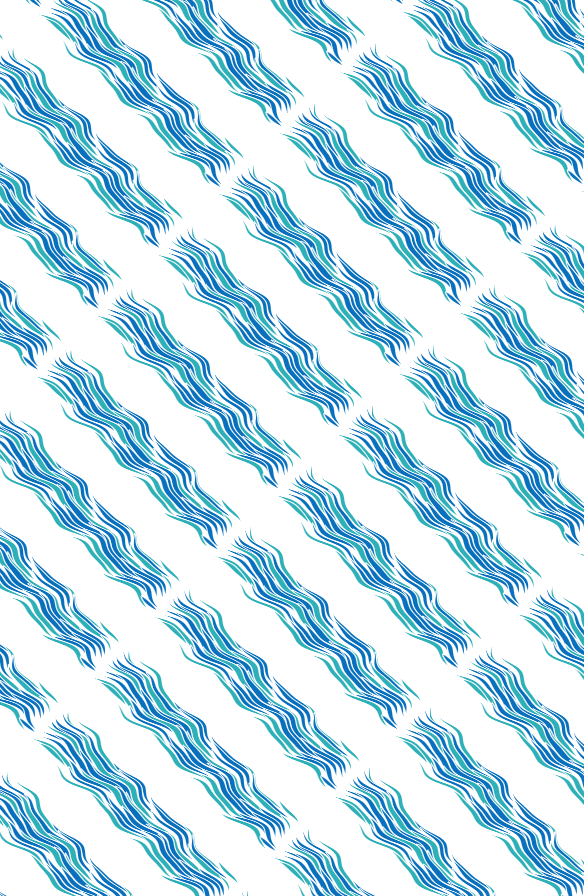
Write a WebGL 1 fragment shader that draws this pattern.

```glsl
precision highp float;
// Diagonal bands of flowing blue and teal brush strands on white, repeated on a slanted grid.

uniform vec2 u_resolution;

const float PI = 3.14159265;
const float CANVAS_HEIGHT = 768.0;          // design units per canvas height
const vec2 GRID_ORIGIN = vec2(200.0, 150.0);
const vec2 PERIOD = vec2(217.8, 73.8);      // along and across the diagonal
const float BAND_LENGTH = 217.0;
const float LANE_GAP = 3.9;
const int HALF_LANES = 4;
const int STROKES = 6;
const float PITCH = 43.0;                   // spacing of strokes along a lane

const vec3 WHITE = vec3(1.0);
const vec3 BLUE = vec3(0.03, 0.44, 0.74);
const vec3 TEAL = vec3(0.18, 0.69, 0.72);

float hash(vec2 cell, float salt) {
  return fract(sin(dot(cell, vec2(12.99, 78.23)) + salt * 37.7) * 4375.85);
}

// Rotates to diagonal axes and folds into one repeat.
vec2 bandSpace(vec2 p, vec2 period) {
  vec2 q = vec2(p.x + p.y, p.y - p.x) * sqrt(0.5);
  q.x = mod(q.x, period.x);
  q.y = mod(q.y + 0.5 * period.y, period.y) - 0.5 * period.y;
  return q;
}

// Sideways sway shared by neighbouring strands.
float sway(vec2 q) {
  float slow = -3.0 * cos((q.x - 30.0) * 2.0 * PI / 56.0 + 0.05 * q.y);
  float fine = 1.0 * sin(q.x * 0.21 + q.y * 0.16);
  return 2.0 + slow + fine;
}

// Signed distance to a stroke tapered at both ends and flared at its start.
float strand(vec2 q, vec2 span, float offset, float flare, float halfWidth) {
  float t = clamp((q.x - span.x) / (span.y - span.x), 0.0, 1.0);
  float centre = offset + flare * (1.0 - t) * (1.0 - t);
  float taper = pow(max(sin(PI * t), 0.0), 0.7);
  float side = abs(q.y - centre) - halfWidth * taper + 0.2;
  return max(side, max(span.x - q.x, q.x - span.y));
}

float coverage(float d, float pixel) {
  return clamp(0.5 - d / pixel, 0.0, 1.0);
}

// Layers one stroke, with a thin white rim that separates it from those below.
vec3 layStrand(vec3 base, vec3 ink, float d, float rim, float pixel) {
  vec3 cleared = mix(base, WHITE, coverage(d - rim, pixel));
  return mix(cleared, ink, coverage(d, pixel));
}

vec3 strandBand(vec2 q, float pixel) {
  vec3 colour = WHITE;
  q.y -= sway(q);
  for (int i = -HALF_LANES; i <= HALF_LANES; i++) {
    float lane = float(i);
    float edge = lane / float(HALF_LANES);
    float stagger = hash(vec2(lane, 3.0), 1.0);
    for (int j = 0; j < STROKES; j++) {
      vec2 id = vec2(lane, float(j));
      // Uneven ends keep the band's outline ragged.
      float first = 1.0 + (3.0 + 10.0 * abs(edge)) * hash(id, 2.0);
      float last = BAND_LENGTH - (5.0 + 18.0 * abs(edge)) * hash(id, 3.0);
      float begin = (float(j) - stagger) * PITCH + 8.0 * hash(id, 4.0);
      float finish = begin + mix(44.0, 62.0, hash(id, 5.0));
      vec2 span = vec2(max(begin, first), min(finish, last));
      float size = span.y - span.x;
      if (size > 8.0) {
        float middle = 1.0 - abs(span.x + span.y - BAND_LENGTH) / BAND_LENGTH;
        float halfWidth = mix(1.2, 2.1, hash(id, 6.0)) + 0.5 * middle * (1.0 - abs(edge));
        halfWidth = min(halfWidth, size * 0.06);
        float flare = 4.5 * edge + 5.0 * (hash(id, 7.0) - 0.5);
        float offset = lane * LANE_GAP + 1.6 * (hash(id, 8.0) - 0.5);
        float d = strand(q, span, offset, flare, halfWidth);
        float tealShare = 0.24 + 0.22 * abs(edge);
        vec3 ink = mix(BLUE, TEAL, step(hash(id, 9.0), tealShare));
        colour = layStrand(colour, ink, d, 0.9, pixel);
      }
    }
  }
  // Loose wisp below the tail.
  float wisp = strand(q, vec2(200.0, 217.0), 11.0, 4.0, 1.4);
  return layStrand(colour, BLUE, wisp, 0.9, pixel);
}

void main() {
  float pixel = CANVAS_HEIGHT / u_resolution.y;
  vec2 p = vec2(gl_FragCoord.x, u_resolution.y - gl_FragCoord.y) * pixel;
  vec2 q = bandSpace(p - GRID_ORIGIN, PERIOD);
  gl_FragColor = vec4(strandBand(q, pixel), 1.0);
}
```
